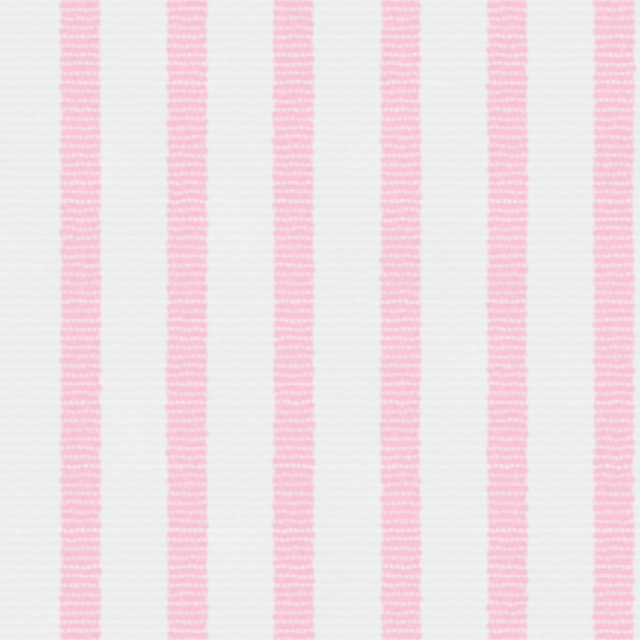
Reproduce this pattern procedurally as a Shadertoy shader.

```glsl
const float TAU = 6.2831853;

float hash(vec2 p) {
    vec3 q = fract(p.xyx * vec3(0.1031, 0.1030, 0.0973));
    q += dot(q, q.yzx + 33.33);
    return fract((q.x + q.y) * q.z);
}

// Gradient at a lattice corner, wrapped so the noise tiles
float corner(vec2 cell, vec2 offset, vec2 period) {
    float angle = TAU * hash(mod(cell, period) + 7.0);
    return dot(vec2(cos(angle), sin(angle)), offset);
}

float gradientNoise(vec2 uv, vec2 period) {
    vec2 p = uv * period;
    vec2 i = floor(p), f = fract(p);
    vec2 w = f * f * f * (f * (f * 6.0 - 15.0) + 10.0);
    vec2 e = vec2(1.0, 0.0);
    return mix(mix(corner(i, f, period), corner(i + e, f - e, period), w.x),
               mix(corner(i + e.yx, f - e.yx, period), corner(i + 1.0, f - 1.0, period), w.x), w.y);
}

// Pale beads of thread lying in the grooves between horizontal ribs
float weave(vec2 uv) {
    float y = uv.y * 70.0 + 0.22 * gradientNoise(uv, vec2(42.0, 35.0));
    float row = floor(y + 0.5);
    float across = y - row;
    float groove = smoothstep(0.25, 1.0, 0.5 + 0.5 * cos(TAU * across));
    float x = uv.x * 108.0 + 0.5 * mod(row, 2.0) + 0.5 * across
            + 0.4 * gradientNoise(uv, vec2(54.0, 35.0));
    float bead = 0.5 + 0.5 * cos(TAU * x);
    float strength = 0.75 + 0.4 * hash(vec2(mod(row, 70.0), 3.0));
    return groove * strength * (0.5 + 0.5 * bead);
}

// Coverage of the six vertical stripes, with slightly ragged edges
float stripes(vec2 uv) {
    float wander = 0.02 * gradientNoise(uv, vec2(6.0, 5.0))
                 + 0.03 * gradientNoise(uv, vec2(12.0, 70.0));
    float d = abs(fract(uv.x * 6.0 + wander - 0.255) - 0.5) - 0.184;
    float soft = max(0.024, 6.0 / iResolution.x);
    return 1.0 - smoothstep(-soft, soft, d);
}

void mainImage(out vec4 fragColor, in vec2 fragCoord) {
    vec2 uv = fragCoord / iResolution.xy;
    float thread = weave(uv);
    float fibre = gradientNoise(uv, vec2(90.0, 140.0));
    float mottle = gradientNoise(uv, vec2(7.0, 6.0));

    // Plain cloth and dyed yarn
    vec3 white = vec3(0.925, 0.930, 0.933) + 0.016 * thread;
    vec3 pink = mix(vec3(0.970, 0.775, 0.832), vec3(0.965, 0.880, 0.912), thread);
    pink.gb += 0.025 * fibre;

    vec3 color = mix(white, pink, stripes(uv));
    color += 0.010 * fibre + 0.008 * mottle;
    fragColor = vec4(color, 1.0);
}
```
